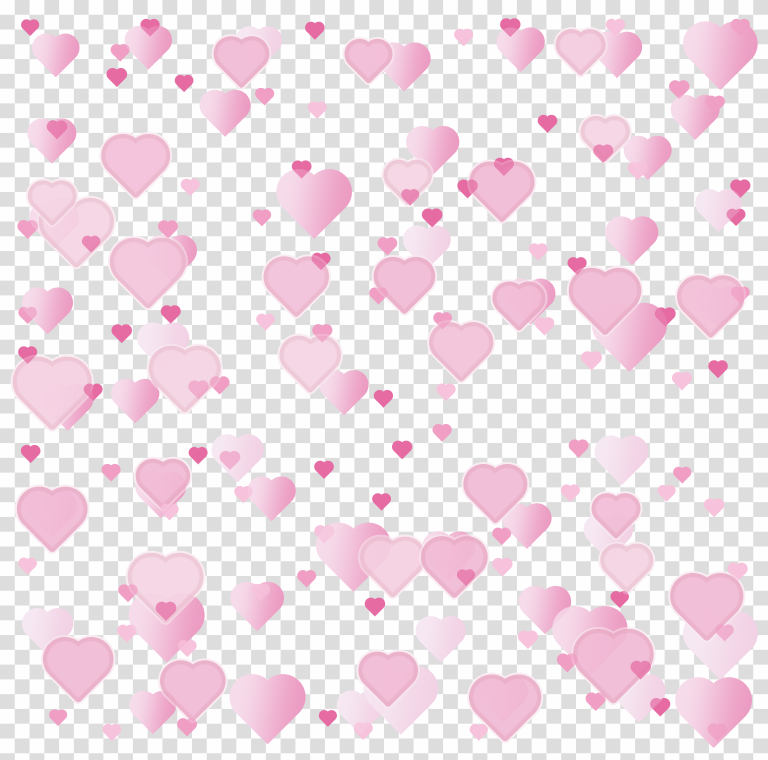
This pattern is drawn by a WebGL 1 fragment shader. Its source:

```glsl
precision highp float;
// Pink hearts scattered over a grey and white checkerboard.
// Three jittered grids hold gradient hearts, rimmed hearts and small plain
// hearts; each is a distance function, translucent only over other hearts.

uniform vec2 u_resolution;

vec3 hash3(vec2 cell, float seed) {
  vec3 q = fract(vec3(cell.xyx + seed * 7.31) * vec3(0.1031, 0.1030, 0.0973));
  q += dot(q, q.yxz + 33.33);
  return fract((q.xxy + q.yzz) * q.zyx);
}

// Signed distance to a heart with its tip at the origin, 1.207 wide
float unitHeart(vec2 p) {
  p.x = abs(p.x);
  if (p.x + p.y > 1.0) return length(p - vec2(0.25, 0.75)) - 0.35355;
  vec2 toNotch = p - vec2(0.0, 1.0);
  vec2 toSide = p - 0.5 * max(p.x + p.y, 0.0);
  return sqrt(min(dot(toNotch, toNotch), dot(toSide, toSide))) * sign(p.x - p.y);
}

// Heart centred on the origin, with its tip and lobes rounded off
float heart(vec2 p, float width, float rounding) {
  float scale = (1.207 + 2.0 * rounding) / width;
  return (unitHeart(p * scale + vec2(0.0, 0.552)) - rounding) / scale;
}

float fill(float dist, float pixel) {
  return clamp(0.5 - dist / pixel, 0.0, 1.0);
}

// Paints over a colour whose alpha counts how far hearts cover the board
vec4 paint(vec4 base, vec3 ink, float mask, float opacity) {
  float alpha = mask * mix(1.0, opacity, base.a);
  return vec4(mix(base.rgb, ink, alpha), max(base.a, mask));
}

vec4 gradientHeart(vec4 base, vec2 p, vec3 rnd, float pixel) {
  float width = mix(0.060, 0.074, rnd.x) + 0.026 * step(0.78, rnd.x);
  float pale = step(0.66, rnd.y);
  float across = smoothstep(-0.45, 0.5, (p.x - 0.15 * p.y) / width);
  vec3 light = mix(vec3(0.965, 0.86, 0.92), vec3(0.965, 0.91, 0.95), pale);
  vec3 deep = mix(vec3(0.925, 0.61, 0.76), vec3(0.95, 0.82, 0.895), pale);
  float mask = fill(heart(p, width, 0.02), pixel);
  return paint(base, mix(light, deep, across), mask, 0.8);
}

vec4 rimmedHeart(vec4 base, vec2 p, vec3 rnd, float pixel) {
  float width = mix(0.062, 0.108, rnd.x);
  float dist = heart(p, width, 0.07);
  vec3 body = mix(vec3(0.945, 0.71, 0.825), vec3(0.96, 0.825, 0.89),
                  smoothstep(0.45, 0.8, rnd.y));
  // A soft darker band inside the edge, and a pale halo around it
  float band = 1.0 - smoothstep(0.0015, 0.0045, abs(dist + 0.0025));
  vec3 ink = mix(body, body * vec3(0.965, 0.92, 0.925), band);
  vec4 result = paint(base, vec3(0.975, 0.93, 0.95), fill(dist - 0.0025, pixel), 0.5);
  return paint(result, ink, fill(dist, pixel), 0.82);
}

vec4 smallHeart(vec4 base, vec2 p, vec3 rnd, float pixel) {
  float width = mix(0.0235, 0.027, rnd.x);
  vec3 ink = mix(vec3(0.97, 0.76, 0.86), vec3(0.94, 0.62, 0.77), step(0.28, rnd.y));
  ink = mix(ink, vec3(0.90, 0.42, 0.64), step(0.6, rnd.y));
  return paint(base, ink, fill(heart(p, width, 0.02), pixel), 0.72);
}

// Draws one grid of hearts; kind 0 is gradient, 1 rimmed, 2 small
vec4 scatter(vec4 base, vec2 p, vec2 extent, float count, float share,
             float margin, int kind, float pixel) {
  float seed = float(kind) + 3.0;
  vec2 home = floor(p / extent * count);
  for (int j = -1; j <= 1; j++) {
    for (int i = -1; i <= 1; i++) {
      vec2 cell = home + vec2(float(i), float(j));
      vec3 place = hash3(cell + 11.0, seed);
      vec3 look = hash3(cell + 47.0, seed + 5.0);
      bool outside = min(cell.x, cell.y) < 0.0 || max(cell.x, cell.y) >= count;
      if (outside || place.z > share) continue;
      vec2 centre = (cell + 0.5 + 0.76 * (place.xy - 0.5)) / count * extent;
      vec2 offset = p - clamp(centre, vec2(margin), extent - margin);
      if (kind == 0) base = gradientHeart(base, offset, look, pixel);
      else if (kind == 1) base = rimmedHeart(base, offset, look, pixel);
      else base = smallHeart(base, offset, look, pixel);
    }
  }
  return base;
}

void main() {
  float pixel = 1.0 / u_resolution.x;
  vec2 p = gl_FragCoord.xy * pixel;
  vec2 extent = vec2(1.0, u_resolution.y * pixel);

  // Checkerboard, 52 squares across, counted from the top left
  vec2 wave = sin(3.14159 * 52.0 * vec2(p.x, extent.y - p.y));
  vec2 square = clamp(wave / (1.5708 * 52.0 * pixel), -1.0, 1.0);
  float board = mix(0.866, 0.995, 0.5 + 0.5 * square.x * square.y);

  vec4 color = vec4(vec3(board), 0.0);
  color = scatter(color, p, extent, 8.0, 0.78, 0.062, 0, pixel);
  color = scatter(color, p, extent, 7.0, 0.76, 0.068, 1, pixel);
  color = scatter(color, p, extent, 11.0, 0.84, 0.036, 2, pixel);
  gl_FragColor = vec4(color.rgb, 1.0);
}
```
